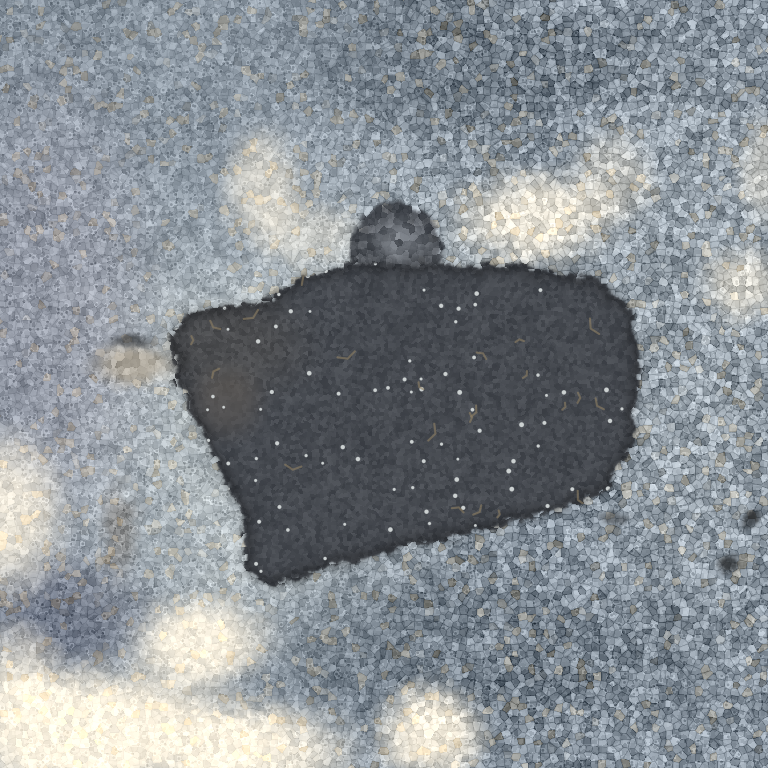
A Shadertoy shader for this texture:

```glsl
// Dark asphalt repair on weathered stony pavement in dappled sunlight.
const vec3 SHADE = vec3(0.56, 0.605, 0.65);
const vec3 PALE = vec3(0.76, 0.79, 0.80);
const vec3 TAR = vec3(0.275, 0.29, 0.315);
const vec3 SUN = vec3(1.03, 0.99, 0.91);
const vec3 STRAW = vec3(0.56, 0.50, 0.39);
const float STONES = 105.0;   // coarse stones across the canvas
const float GRIT = 190.0;     // fine grains across the canvas
const float EDGE_WOBBLE = 0.006;
const int FIBRES = 26;
const vec3 KNOB = vec3(0.516, 0.676, 0.059);   // centre, radius

const int CORNERS = 19;
const vec2 OUTLINE[CORNERS] = vec2[CORNERS](
  vec2(.224, .564), vec2(.247, .594), vec2(.341, .603), vec2(.391, .638),
  vec2(.456, .655), vec2(.651, .654), vec2(.781, .635), vec2(.823, .596),
  vec2(.831, .518), vec2(.823, .427), vec2(.788, .362), vec2(.703, .329),
  vec2(.560, .297), vec2(.430, .264), vec2(.358, .238), vec2(.323, .255),
  vec2(.319, .323), vec2(.280, .408), vec2(.234, .499));

// Sunlit pools: centre, radii; strengths follow.
const int POOLS = 12;
const vec4 POOL[POOLS] = vec4[POOLS](
  vec4(.340, .760, .050, .070), vec4(.400, .695, .070, .040),
  vec4(.695, .715, .095, .060), vec4(.800, .770, .055, .060),
  vec4(.965, .630, .055, .045), vec4(1.00, .780, .035, .070),
  vec4(.010, .330, .070, .100), vec4(.265, .165, .085, .055),
  vec4(.020, .135, .050, .050), vec4(.120, .045, .200, .085),
  vec4(.350, .015, .110, .065), vec4(.560, .045, .062, .062));
const float POOL_GAIN[POOLS] = float[POOLS](
  .60, .42, .80, .45, .60, .45, .80, .95, .55, 1.1, .85, .95);

float hash(vec2 p) {
  vec3 q = fract(p.xyx * vec3(.1031, .1030, .0973));
  q += dot(q, q.yzx + 33.33);
  return fract((q.x + q.y) * q.z);
}

vec2 hash2(vec2 p) { return vec2(hash(p), hash(p + 47.3)); }

// Cellular noise: nearest distance, gap to the next cell, cell tone.
vec3 cells(vec2 p) {
  vec2 base = floor(p);
  float near = 9.0, next = 9.0, tone = 0.0;
  for (int y = -1; y <= 1; y++)
  for (int x = -1; x <= 1; x++) {
    vec2 id = base + vec2(x, y);
    float d = length(id + 0.1 + 0.8 * hash2(id) - p);
    if (d < near) { next = near; near = d; tone = hash(id + 9.7); }
    else next = min(next, d);
  }
  return vec3(near, next - near, tone);
}

// Layered, turned sines, about -1 to 1.
float waves(vec2 p) {
  float sum = 0.0, gain = 0.5;
  for (int i = 0; i < 5; i++) {
    sum += gain * sin(p.x + 1.3 * sin(p.y)) * cos(p.y + 0.7 * sin(p.x));
    p = mat2(1.5, 1.1, -1.1, 1.5) * p + 2.7;
    gain *= 0.65;
  }
  return sum;
}

float segment(vec2 p, vec2 a, vec2 b) {
  vec2 v = b - a;
  return length(p - a - v * clamp(dot(p - a, v) / dot(v, v), 0.0, 1.0));
}

float outline(vec2 p) {
  float d = 9.0, side = 1.0;
  for (int i = 0, j = CORNERS - 1; i < CORNERS; j = i, i++) {
    vec2 a = OUTLINE[i], b = OUTLINE[j];
    d = min(d, segment(p, a, b));
    if ((a.y > p.y) != (b.y > p.y) &&
        p.x < a.x + (b.x - a.x) * (p.y - a.y) / (b.y - a.y)) side = -side;
  }
  return side * d;
}

float blob(vec2 p, vec4 e) {
  return 1.0 - smoothstep(0.35, 1.4, length((p - e.xy) / e.zw));
}

void mainImage(out vec4 fragColor, in vec2 fragCoord) {
  vec2 p = fragCoord / iResolution.xy;
  float px = 1.0 / iResolution.y;
  float broad = waves(p * 16.0), mottle = waves(p * 55.0 + 3.0);
  vec3 stone = cells(p * STONES), grit = cells(p * GRIT + 31.0);

  // Signed distances with a ragged border
  vec2 q = p + EDGE_WOBBLE * vec2(mottle, waves(p.yx * 60.0));
  float rough = 0.006 * (stone.z - 0.5);
  float body = outline(q) + rough;
  float knob = length(q - KNOB.xy) - KNOB.z + rough;

  // Pavement: coarse to the right, bleached around the repair
  float coarse = mix(0.45, 1.0, smoothstep(0.25, 0.75, p.x + 0.06 * broad));
  float bleach = exp(-max(body, 0.0) * 13.0) * (1.0 - smoothstep(0.3, 0.75, p.x - 0.45 * (p.y - 0.35)));
  bleach += 0.4 * blob(p, vec4(.20, .31, .14, .18)) + 0.32 * blob(p, vec4(.90, .55, .16, .36));
  vec3 col = mix(SHADE, PALE, clamp(bleach, 0.0, 1.0) * (0.8 + 0.2 * mottle));
  col += 0.035 * broad + 0.035 * mottle;
  col -= 0.09 * blob(p, vec4(.62, .92, .22, .09)) + 0.07 * blob(p, vec4(.62, .15, .32, .12));
  col -= vec3(.10, .11, .09) * blob(p, vec4(.08, .20, .12, .08));
  col += vec3(.03, .01, .015) * blob(p, vec4(.06, .6, .14, .3));
  col = mix(col, vec3(.48, .45, .42), 0.45 * blob(p + 0.01 * mottle, vec4(.155, .31, .025, .06)));

  // Dappled light
  float light = 0.0;
  for (int i = 0; i < POOLS; i++)
    light += POOL_GAIN[i] * blob(p + 0.012 * vec2(broad, mottle), POOL[i]);
  light = min(light, 1.05);
  col = mix(col, SUN, light * (0.86 + 0.14 * stone.z));

  // Stones, dark pores and worn debris
  float contrast = 1.0 - 0.45 * light;
  col += contrast * (0.27 * coarse * (stone.z - 0.46) + 0.16 * (grit.z - 0.5));
  col -= contrast * 0.14 * coarse * (1.0 - smoothstep(0.02, 0.22, stone.y));
  col -= contrast * 0.18 * step(0.86, grit.z) * (1.0 - smoothstep(0.2, 0.5, grit.x));
  col += vec3(.05, .01, -.05) * smoothstep(0.85, 0.95, hash(vec2(stone.z * 91.0, 4.0)));
  float scar = blob(q, vec4(.175, .525, .055, .028));
  col = mix(col, vec3(.70, .66, .59) + 0.25 * (stone.z - 0.5), 0.75 * scar);
  float debris = blob(q, vec4(.95, .265, .016, .012)) + blob(q, vec4(.977, .322, .011, .012))
    + 0.7 * blob(q, vec4(.17, .556, .03, .009)) + 0.6 * blob(q, vec4(.80, .325, .02, .009));
  col = mix(col, vec3(.16, .17, .18), min(debris, 1.0) * (0.55 + 0.4 * stone.z));

  // Tar body, rim and worn upper knob
  vec3 tar = TAR + 0.075 * (grit.z - 0.5) + 0.03 * (stone.z - 0.5) + 0.012 * mottle;
  tar = mix(tar, vec3(.36, .345, .335), 0.6 * blob(p, vec4(.295, .475, .045, .045)));
  tar += vec3(.025, .015, .0) * blob(p, vec4(.30, .55, .10, .07));
  float wear = blob(q, vec4(.522, .688, .036, .022)) * smoothstep(-0.01, 0.01, body);
  vec3 knobTar = mix(tar, vec3(.52, .54, .57), wear * (0.3 + 0.7 * stone.z));
  col = mix(col, knobTar + 0.15 * (stone.z - 0.45), 0.92 * (1.0 - smoothstep(-0.004, 0.005, knob)));
  col *= 1.0 - 0.35 * exp(-abs(body) * 190.0);
  tar *= 1.0 - 0.28 * exp(-abs(body + 0.004) * 130.0);
  float inside = 1.0 - smoothstep(-px, px + 0.002, body);
  col = mix(col, tar, inside);

  // Bright mineral flecks
  vec2 id = floor(p * 46.0);
  float fleck = length(fract(p * 46.0) - 0.2 - 0.6 * hash2(id)) / 46.0;
  float size = 0.0008 + 0.0014 * hash(id + 5.0);
  col = mix(col, vec3(.80, .82, .82), inside * step(0.80, hash(id + 71.0)) * (1.0 - smoothstep(size, size + 1.5 * px, fleck)));

  // Dry fibres on the tar
  for (int i = 0; i < FIBRES; i++) {
    vec2 seed = vec2(float(i) * 3.1, 17.0);
    vec2 mid = vec2(.24, .25) + vec2(.58, .40) * hash2(seed);
    float turn = 6.283 * hash(seed + 8.0);
    vec2 arm = vec2(cos(turn), sin(turn)) * (0.004 + 0.008 * hash(seed + 2.0));
    vec2 bend = vec2(-arm.y, arm.x) * 0.5;
    float d = min(segment(p, mid - arm, mid + bend), segment(p, mid + bend, mid + arm));
    col = mix(col, STRAW, 0.6 * inside * (1.0 - smoothstep(0.0005, 0.0005 + 1.3 * px, d)));
  }
  fragColor = vec4(clamp(col, 0.0, 1.0), 1.0);
}
```
